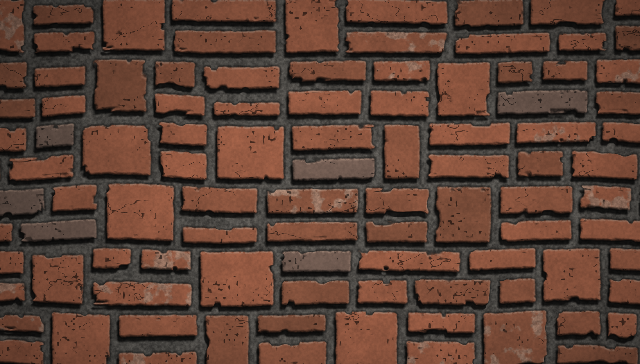
A Shadertoy shader for this texture:

```glsl
// Rough wall of irregular clay bricks in grey mortar, lit from the upper right.
// Bands two courses high are cut into panels: an optional tall block, then two
// courses split at random joints. Noise roughens edges; a shifted lookup casts shadow.
#define BANDS 5.75        // double courses down the canvas
#define PANEL_WIDTH 2.5   // in band heights
#define TALL_CHANCE 0.55
#define BRICK_LENGTH 1.25
#define JOINT 0.056       // half the mortar width
#define ROUGHNESS 0.034
#define SHADOW_REACH vec2(0.035, 0.078)
#define CLAY vec3(0.59, 0.355, 0.262)
#define DARK_CLAY vec3(0.43, 0.275, 0.205)
#define GREY_CLAY vec3(0.40, 0.345, 0.315)
#define MORTAR vec3(0.29, 0.28, 0.265)
#define CHALK vec3(0.69, 0.58, 0.51)

struct Brick { float dist; vec2 local; vec2 id; };

float hash(vec2 p) {
    vec3 q = fract(p.xyx * 0.1031);
    q += dot(q, q.yzx + 33.33);
    return fract((q.x + q.y) * q.z);
}

float rnd(vec2 id, float channel) { return hash(id + channel * vec2(17.0, 59.0)); }

float noise(vec2 p) {
    vec2 i = floor(p), f = fract(p);
    f = f * f * (3.0 - 2.0 * f);
    return mix(mix(hash(i), hash(i + vec2(1, 0)), f.x),
               mix(hash(i + vec2(0, 1)), hash(i + vec2(1, 1)), f.x), f.y);
}

float fbm(vec2 p) {
    float sum = 0.0, amp = 0.5;
    for (int i = 0; i < 4; i++) {
        sum += amp * noise(p);
        p = mat2(1.6, 1.2, -1.2, 1.6) * p + 7.3;
        amp *= 0.5;
    }
    return sum / 0.9375;
}

float panelEdge(float i, float band) {
    return PANEL_WIDTH * (i + 0.35 * (rnd(vec2(i, band), 1.0) - 0.5));
}

// Finds the brick slot holding p and the signed distance to its worn outline.
Brick wall(vec2 p) {
    p.y += 0.14 * (noise(vec2(p.x * 0.55, p.y * 0.3)) - 0.5);
    float band = floor(p.y);
    p.x += PANEL_WIDTH * rnd(vec2(band, 3.0), 2.0);
    float i = floor(p.x / PANEL_WIDTH);
    if (p.x < panelEdge(i, band)) i -= 1.0;
    else if (p.x > panelEdge(i + 1.0, band)) i += 1.0;

    vec2 panel = vec2(i, band);
    vec2 lo = vec2(panelEdge(i, band), band);
    vec2 hi = vec2(panelEdge(i + 1.0, band), band + 1.0);
    vec2 id = vec2(i * 8.0 + 7.0, band * 2.0);
    float tallEnd = lo.x + mix(0.7, 1.35, rnd(panel, 4.0));
    bool hasTall = rnd(panel, 3.0) < TALL_CHANCE;

    if (hasTall && p.x < tallEnd) {
        hi.x = tallEnd;
    } else {
        if (hasTall) lo.x = tallEnd;
        float split = band + 0.5 + 0.14 * (rnd(panel, 5.0) - 0.5);
        float course = step(split, p.y);
        if (course > 0.5) lo.y = split; else hi.y = split;
        id = vec2(i * 8.0, band * 2.0 + course);
        float start = lo.x, span = hi.x - lo.x;
        float count = max(1.0, floor(span / BRICK_LENGTH + 0.2 + 0.8 * rnd(id, 6.0)));
        for (float k = 1.0; k < count; k++) {
            float joint = start + span * (k + 0.65 * (rnd(id + vec2(1, 0), 7.0) - 0.5)) / count;
            if (p.x < joint) { hi.x = joint; break; }
            lo.x = joint;
            id.x += 1.0;
        }
    }

    // Uneven size and a slight tilt for every brick
    lo += JOINT + 0.035 * vec2(rnd(id, 8.0), rnd(id, 9.0));
    hi -= JOINT + 0.035 * vec2(rnd(id, 10.0), rnd(id, 11.0));
    if (rnd(id, 12.0) < 0.1) hi.y -= 0.08;
    vec2 q = p - 0.5 * (lo + hi);
    float tilt = 0.035 * (rnd(id, 13.0) - 0.5);
    q += tilt * vec2(-q.y, q.x);
    vec2 e = abs(q) - 0.5 * (hi - lo) + 0.035;
    float d = length(max(e, 0.0)) + min(max(e.x, e.y), 0.0) - 0.035;
    d += ROUGHNESS * (fbm(p * 9.0) - 0.48);
    d += 0.05 * smoothstep(0.68, 0.9, noise(p * 6.0 + id));
    return Brick(d, q, id);
}

void mainImage(out vec4 fragColor, in vec2 fragCoord) {
    vec2 uv = fragCoord / iResolution.xy;
    vec2 p = fragCoord / iResolution.y * BANDS + vec2(0.0, 0.12);
    float px = BANDS / iResolution.y;
    Brick b = wall(p);
    float grain = fbm(p * 28.0), stain = fbm(p * 3.0 + b.id);

    // Mortar: gritty, dark at the brick foot and under the cast shadow
    vec3 mortar = MORTAR * (0.45 + 0.8 * grain + 0.4 * fbm(p * 5.0));
    mortar *= mix(0.55, 1.0, smoothstep(0.0, 0.05, b.dist));
    float shadow = smoothstep(0.025, -0.025, wall(p + SHADOW_REACH).dist);
    mortar *= 1.0 - 0.76 * shadow;

    // Clay: a tone per brick, stains, grain and chalky wear
    float kind = rnd(b.id, 20.0);
    vec3 clay = mix(CLAY, DARK_CLAY, 0.75 * pow(rnd(b.id, 21.0), 2.5));
    clay = mix(clay, GREY_CLAY, 0.85 * step(kind, 0.07));
    clay *= 0.8 + 0.2 * stain + 0.2 * grain + 0.06 * b.local.y;
    float worn = step(0.9, kind) * smoothstep(0.52, 0.68, fbm(p * 6.0 + 4.0));
    clay = mix(clay, CHALK * (0.6 + 0.6 * grain), 0.65 * worn);

    // Pits and hairline cracks
    float pits = smoothstep(0.78, 0.9, noise(p * 24.0)) * smoothstep(0.5, 0.7, noise(p * 4.0));
    float crack = smoothstep(0.012, 0.0, abs(fbm(p * vec2(2.0, 3.5) + b.id) - 0.5))
                * smoothstep(0.6, 0.75, noise(p * 2.3 + 9.0));
    clay *= 1.0 - 0.55 * max(pits, crack);

    // Bevel: pale rim towards the light, dark rim away from it
    float slope = (wall(p + vec2(0.008, 0.02)).dist - b.dist) / 0.02;
    float rim = smoothstep(-0.045, -0.005, b.dist);
    clay = mix(clay, CHALK, 0.6 * rim * clamp(slope, 0.0, 1.0) * smoothstep(0.25, 0.6, grain));
    clay *= 1.0 - 0.6 * rim * clamp(-slope, 0.0, 1.0);

    vec3 color = mix(clay, mortar, smoothstep(-px, px, b.dist));
    vec2 fade = (uv - vec2(0.54, 0.45)) * vec2(1.0, 0.8);
    color *= 1.04 - 0.95 * dot(fade, fade);
    fragColor = vec4(clamp(color, 0.0, 1.0), 1.0);
}
```
